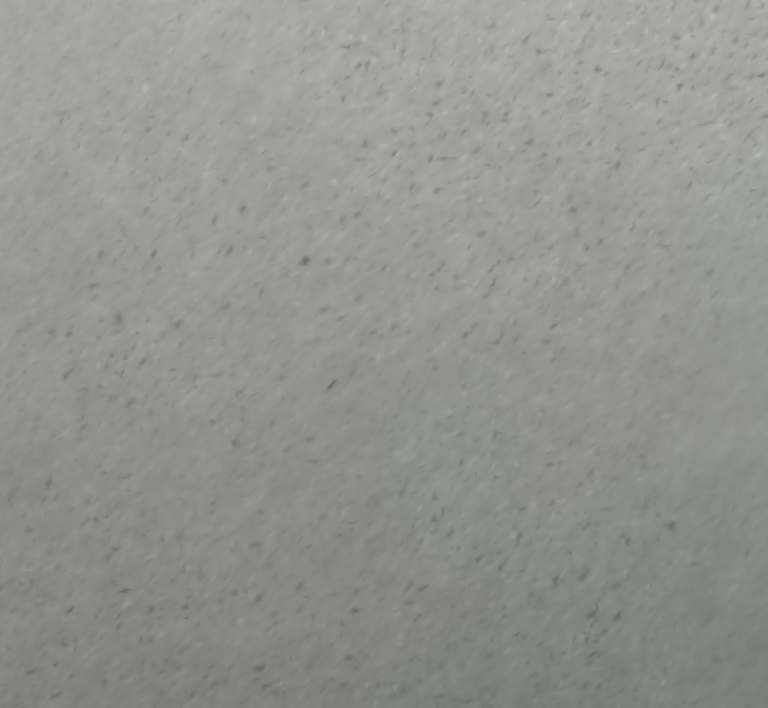
Give the GLSL for this texture, as a WebGL 2 fragment shader.

```glsl
#version 300 es
precision highp float;

uniform vec2 u_resolution;
out vec4 outColor;

// Base tones
const vec3 LOW_TONE = vec3(0.494, 0.506, 0.476);
const vec3 HIGH_TONE = vec3(0.662, 0.664, 0.645);
const vec3 WARM_TINT = vec3(0.005, 0.000, -0.002);

// Surface grain, as cells per canvas height (along, across the slant)
const float SLANT = 0.76;
const vec2 FINE_GRAIN = vec2(72.0, 135.0);
const vec2 COARSE_GRAIN = vec2(24.0, 46.0);
const float FINE_DEPTH = 0.027;
const float COARSE_DEPTH = 0.016;
const float MOTTLE_DEPTH = 0.011;

// Specks: half length and half width in canvas heights
const vec2 TINY_SIZE = vec2(0.0052, 0.0028);
const vec2 SMALL_SIZE = vec2(0.0076, 0.0039);
const vec2 BOLD_SIZE = vec2(0.0080, 0.0044);
const vec2 FLECK_SIZE = vec2(0.0060, 0.0028);
const float TINY_DARK = 0.075;
const float SMALL_DARK = 0.105;
const float BOLD_DARK = 0.18;
const float FLECK_LIGHT = 0.060;
const float ANGLE_SPREAD = 1.3;

vec4 hash4(vec2 cell) {
    vec4 q = fract(cell.xyxy * vec4(0.1031, 0.1030, 0.0973, 0.1099));
    q += dot(q, q.wzxy + 33.33);
    return fract((q.xxyz + q.yzzw) * q.zywx);
}

mat2 rotation(float angle) {
    float c = cos(angle), s = sin(angle);
    return mat2(c, -s, s, c);
}

// Smooth cellular noise: a signed soft bump in every cell
float bumpNoise(vec2 p, float seed) {
    vec2 cell = floor(p);
    float sum = 0.0;
    for (int y = -1; y <= 1; y++)
    for (int x = -1; x <= 1; x++) {
        vec2 id = cell + vec2(x, y);
        vec4 rnd = hash4(id + seed);
        vec2 d = p - id - rnd.xy;
        sum += (2.0 * rnd.z - 1.0) * exp(-4.5 * dot(d, d));
    }
    return sum;
}

// Slow, irregular waves from layered sines
float waves(vec2 p) {
    float sum = 0.0, amp = 0.5;
    for (int i = 0; i < 4; i++) {
        sum += amp * sin(p.x + 1.7 * sin(p.y * 0.8 + float(i))) * cos(p.y + 0.6 * p.x);
        p = rotation(1.1) * p * 1.8 + 2.3;
        amp *= 0.6;
    }
    return sum;
}

// Scattered slanted specks with varied size, angle and strength
float specks(vec2 p, float cells, vec2 size, float chance, float seed) {
    vec2 cell = floor(p * cells);
    float cover = 0.0;
    for (int y = -1; y <= 1; y++)
    for (int x = -1; x <= 1; x++) {
        vec2 id = cell + vec2(x, y);
        vec4 place = hash4(id + seed);
        vec4 form = hash4(id + seed + 57.0);
        vec2 d = p - (id + place.xy) / cells;
        d = rotation(SLANT + (form.x - 0.5) * ANGLE_SPREAD) * d;
        d /= size * mix(vec2(0.55), vec2(1.2), form.yz);
        float shown = smoothstep(0.0, 0.15, chance - place.z);
        cover = max(cover, shown * mix(0.3, 1.0, form.w * form.w) * exp(-dot(d, d)));
    }
    return cover;
}

void main() {
    vec2 uv = gl_FragCoord.xy / u_resolution;
    vec2 p = gl_FragCoord.xy / u_resolution.y;

    // Soft light falling from the top
    float light = uv.y + 0.06 * (uv.x - 0.5) * (2.0 * uv.y - 1.2);
    vec3 color = mix(LOW_TONE, HIGH_TONE, light);
    color += WARM_TINT * (0.4 - uv.x + 0.8 * waves(p * 4.0 + 5.0));

    // Roughness grows toward the upper right and fades at the lower right
    float patches = waves(p * 7.0 + 1.0);
    float rough = 0.82 + 0.4 * patches + 0.45 * smoothstep(0.5, 1.0, uv.y) * uv.x;
    rough -= 0.4 * smoothstep(0.75, 1.0, uv.x) * smoothstep(0.85, 0.4, uv.y);
    rough = clamp(rough, 0.25, 1.3);

    // Slanted grain
    vec2 slanted = rotation(SLANT) * p;
    float relief = FINE_DEPTH * bumpNoise(slanted * FINE_GRAIN, 11.0) * (0.45 + 0.55 * rough);
    relief += COARSE_DEPTH * bumpNoise(slanted * COARSE_GRAIN, 83.0);
    relief += MOTTLE_DEPTH * waves(p * 9.0);

    // Pits and pale flecks with ragged outlines
    vec2 ragged = p + 0.0010 * vec2(sin(p.y * 410.0 + 3.0 * sin(p.x * 170.0)),
                                    sin(p.x * 370.0 + 3.0 * sin(p.y * 190.0)));
    relief -= TINY_DARK * rough * specks(ragged, 62.0, TINY_SIZE, 0.45 * rough, 130.0);
    relief -= SMALL_DARK * rough * specks(ragged, 32.0, SMALL_SIZE, 0.58 * rough, 270.0);
    relief -= BOLD_DARK * specks(ragged, 10.0, BOLD_SIZE, 0.14 + 0.22 * rough, 410.0);
    relief += FLECK_LIGHT * rough * specks(ragged, 42.0, FLECK_SIZE, 0.42 * rough, 590.0);

    outColor = vec4(clamp(color + relief, 0.0, 1.0), 1.0);
}
```
